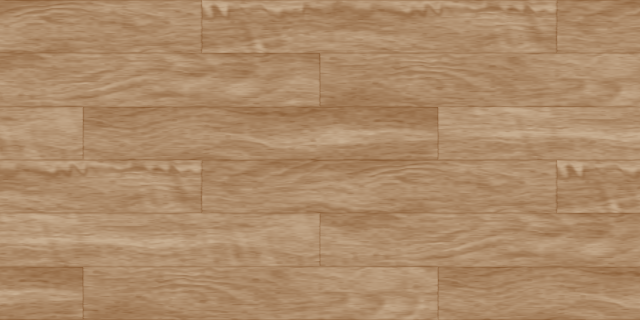
Reproduce this texture procedurally as a WebGL 1 fragment shader.

```glsl
precision highp float;
// Oak plank floor: six rows of long boards, each row shifted by a third of a board.
// Six kinds of board recur; each mixes warped growth rings around an eye, or straight
// grain, with broad bands, fine fibres, pores and cross-grain curl. Unit: board width.

uniform vec2 u_resolution;

#define ROWS 6.0
#define BOARD_LENGTH 6.656
#define FIRST_JOINT 3.78
#define STAGGER 0.3333
#define RING_COUNT 9.0
#define RING_DEPTH 1.5
#define FIBRE_DEPTH 1.5
#define CURL_DEPTH 2.6
#define SEAM_WIDTH 0.012
#define SEAM_DEPTH 1.4
#define OAK vec3(0.69, 0.56, 0.43)
#define TONE_STEP vec3(0.040, 0.053, 0.060)

float hash(vec2 p) {
  vec3 q = fract(vec3(p.xyx) * 0.1031);
  q += dot(q, q.yzx + 33.33);
  return fract((q.x + q.y) * q.z);
}

float noise(vec2 p) {
  vec2 cell = floor(p), f = fract(p);
  f = f * f * (3.0 - 2.0 * f);
  float low = mix(hash(cell), hash(cell + vec2(1.0, 0.0)), f.x);
  float high = mix(hash(cell + vec2(0.0, 1.0)), hash(cell + 1.0), f.x);
  return mix(low, high, f.y);
}

float fbm(vec2 p) {
  float sum = 0.0, weight = 0.5;
  for (int i = 0; i < 4; i++) {
    sum += weight * noise(p);
    p = p * 2.03 + 17.7;
    weight *= 0.5;
  }
  return sum / 0.9375;
}

float isKind(float kind, float wanted) {
  return 1.0 - step(0.5, abs(kind - wanted));
}

float bump(float x, float centre, float width) {
  float d = (x - centre) / width;
  return exp(-d * d);
}

// Lightness of one board in tone steps around the base colour
float boardTone(vec2 p, float kind) {
  float eyed = isKind(kind, 0.0), flamed = isKind(kind, 1.0);
  float straight = isKind(kind, 2.0), figured = isKind(kind, 3.0);
  float arched = isKind(kind, 4.0), pale = isKind(kind, 5.0);
  vec2 seed = vec2(kind * 31.7 + 5.0, kind * 13.3 + 9.0);

  // Growth rings: closed around an eye, or running along the board
  float drift = fbm(p * vec2(0.7, 1.6) + seed) - 0.5;
  float wobble = noise(p * vec2(2.2, 5.0) + seed) - 0.5;
  vec2 w = p + vec2(0.0, 0.45 * drift + 0.05 * wobble);
  vec2 eye = eyed * vec2(4.2, 0.55) + arched * vec2(1.8, 0.4) + flamed * vec2(1.0, 0.85);
  float around = length((w - eye) * vec2(0.17, 1.0));
  float cathedral = eyed + arched + 0.85 * flamed;
  float phase = fract(mix(w.y, around, cathedral) * RING_COUNT);
  float ring = smoothstep(0.0, 0.75, phase) * (1.0 - smoothstep(0.75, 1.0, phase));
  float ringFade = smoothstep(0.25, 0.75, fbm(p * vec2(0.5, 2.5) + seed + 40.0));
  float tone = RING_DEPTH * (0.4 - ring) * ringFade * mix(0.45, 1.0, cathedral);

  // Broad bands and the character of each kind
  tone += 3.8 * (fbm(w * vec2(0.35, 3.2) + seed + 80.0) - 0.5);
  tone += 0.45 * pale + 0.2 * arched - 0.5 * straight - 0.3 * figured - 0.05 * eyed;
  tone += (flamed + straight) * (0.9 * bump(w.y, 0.38, 0.13) - 0.5 * smoothstep(0.6, 0.9, w.y));
  tone -= flamed * 1.2 * bump(w.y, 0.85, 0.14) * (1.0 - smoothstep(1.0, 4.0, p.x));
  tone -= eyed * 0.6 * bump(around, 0.0, 0.1);

  // Cross-grain curl, strongest on the figured board and ragged at its dark upper streak
  float slant = p.x + 0.35 * p.y;
  float curl = noise(vec2(slant * 7.0, p.y * 2.6) + seed) - 0.5;
  float curlFade = smoothstep(0.3, 0.7, noise(p * vec2(0.8, 1.5) + seed + 20.0));
  tone += CURL_DEPTH * curl * curlFade * (0.12 + 0.6 * figured + 0.38 * pale);
  float ragged = w.y + 0.16 * curl;
  tone += figured * (0.7 * bump(ragged, 0.93, 0.05) - 1.6 * bump(ragged, 0.82, 0.06));

  // Fine fibres and short dark pores
  tone += FIBRE_DEPTH * (noise(w * vec2(2.0, 21.0) + seed) - 0.5);
  tone += 0.8 * FIBRE_DEPTH * (noise(p * vec2(9.0, 38.0) + seed) - 0.5);
  tone -= 0.8 * smoothstep(0.74, 0.95, noise(p * vec2(5.0, 27.0) + seed + 60.0));
  return tone;
}

void main() {
  vec2 p = gl_FragCoord.xy / u_resolution.y * ROWS;
  float pixel = ROWS / u_resolution.y;

  // Board layout, rows counted from the top
  float row = floor(ROWS - p.y);
  float x = p.x - FIRST_JOINT - row * STAGGER * BOARD_LENGTH;
  float index = floor(x / BOARD_LENGTH);
  vec2 local = vec2(x - index * BOARD_LENGTH, fract(p.y));

  // Odd boards cycle through three kinds; even ones reverse in the lower half
  float evenRow = row < 3.0 ? row : ROWS - row;
  float kind = mod(index, 2.0) > 0.5 ? mod(row, 3.0) : 3.0 + mod(evenRow, 3.0);

  // Thin shaded seams
  vec2 edge = min(local, vec2(BOARD_LENGTH, 1.0) - local);
  float seam = 1.0 - smoothstep(0.0, SEAM_WIDTH + pixel, min(edge.x, edge.y));

  float tone = clamp(boardTone(local, kind), -3.2, 2.2) - SEAM_DEPTH * seam;
  gl_FragColor = vec4(OAK + TONE_STEP * tone, 1.0);
}
```
